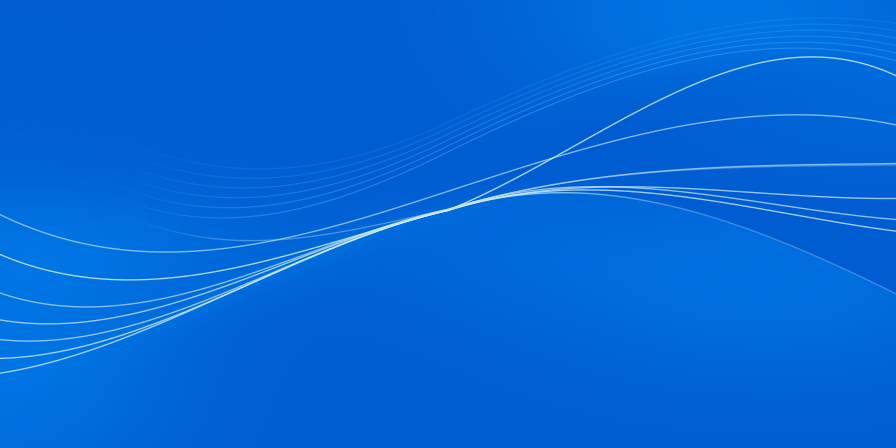
Write a WebGL 1 fragment shader that draws this background.

```glsl
precision highp float;
// Pale strands of a silk-like ribbon cross a deep blue field with soft glows.
// Each strand is two cubic Hermite arcs joined at a shared waist in mid canvas;
// a fan of fainter strands above is blended between its two outer curves.

uniform vec2 u_resolution;

#define DEEP_BLUE vec3(0.0, 0.35, 0.81)
#define LIGHT_BLUE vec3(0.0, 0.47, 0.90)
#define STRAND_COLOR vec3(0.80, 0.92, 0.98)
#define FAN_COLOR vec3(0.20, 0.62, 0.98)
#define STRAND_WIDTH 0.0030
#define FAN_WIDTH 0.0026
#define FAN_COUNT 6

// Cubic through two (height, slope) ends; returns height and slope at t.
vec2 hermite(float t, vec2 a, vec2 b) {
  float rise = b.x - a.x;
  float c2 = 3.0 * rise - 2.0 * a.y - b.y;
  float c3 = a.y + b.y - 2.0 * rise;
  return vec2(a.x + t * (a.y + t * (c2 + t * c3)),
              a.y + t * (2.0 * c2 + 3.0 * t * c3));
}

// The waist holds its height, then the slope on its left and right side.
vec2 strand(float x, vec2 left, vec3 waist, vec2 right) {
  return x < 1.0 ? hermite(x, left, waist.xy)
                 : hermite(x - 1.0, waist.xz, right);
}

float signedDistance(vec2 p, vec2 curve) {
  return (p.y - curve.x) / sqrt(1.0 + curve.y * curve.y);
}

// Share of a pixel covered by a thin line.
float coverage(float d, float width) {
  float pixel = 1.0 / u_resolution.y;
  vec2 edges = vec2(0.5, -0.5) * width - abs(d);
  vec2 inside = clamp(edges / pixel + 0.5, 0.0, 1.0);
  return inside.x - inside.y;
}

float glow(vec2 p, vec2 center, vec2 radius) {
  vec2 q = (p - center) / radius;
  return exp(-dot(q, q));
}

void drawStrand(inout vec3 color, vec2 p, vec2 curve, float alpha) {
  float line = coverage(signedDistance(p, curve), STRAND_WIDTH);
  color = mix(color, STRAND_COLOR, alpha * line);
}

vec2 fanCurve(float x, float k) {
  return strand(x, mix(vec2(0.74, -1.0), vec2(0.87, -0.9), k),
                mix(vec3(0.661, 0.495, 0.495), vec3(0.727, 0.47, 0.47), k),
                mix(vec2(0.865, -0.255), vec2(0.948, -0.15), k));
}

void main() {
  // Two units wide and one unit high, with the waist at x = 1.
  vec2 p = gl_FragCoord.xy / u_resolution * vec2(2.0, 1.0);
  float x = p.x;

  // Outer edges that bound the glows.
  vec2 lowerEdge = strand(x, vec2(0.167, 0.156), vec3(0.530, 0.22, 0.325),
                          vec2(0.344, -0.495));
  float lowerDist = signedDistance(p, lowerEdge);
  float fanDist = signedDistance(p, fanCurve(x, 0.0));
  float below = 1.0 - smoothstep(-0.004, 0.004, lowerDist);
  float aboveFan = smoothstep(-0.12, 0.06, fanDist);

  // Background light.
  float light = 0.08;
  light += 0.75 * glow(p, vec2(0.0, 0.20), vec2(0.42, 0.34));
  light += 0.40 * glow(p, vec2(0.20, 0.46), vec2(0.48, 0.13));
  light += 0.75 * aboveFan * glow(p, vec2(1.60, 1.0), vec2(0.48, 0.28));
  light += 0.35 * glow(p, vec2(2.0, 0.78), vec2(0.45, 0.16));
  light += 0.62 * below * glow(p, vec2(1.72, 0.37), vec2(0.58, 0.24));
  light += 0.22 * below * glow(p, vec2(1.10, 0.45), vec2(0.35, 0.16));
  float sheen = exp(-abs(lowerDist) / 0.035);
  light += 0.38 * sheen * glow(p, vec2(0.70, 0.40), vec2(0.55, 0.5));
  vec3 color = mix(DEEP_BLUE, LIGHT_BLUE, clamp(light, 0.0, 1.0));

  // Faint upper fan, strongest along its lowest curves.
  float fanFade = mix(0.04, 1.0, smoothstep(0.22, 0.60, x));
  for (int i = 0; i < FAN_COUNT; i++) {
    float k = float(i) / float(FAN_COUNT - 1);
    float line = coverage(signedDistance(p, fanCurve(x, k)), FAN_WIDTH);
    color = mix(color, FAN_COLOR, line * fanFade * mix(0.60, 0.22, k));
  }

  // Ribbon strands, from the highest left end to the lowest.
  float veil = 0.35 * smoothstep(0.25, 0.60, x);
  drawStrand(color, p, strand(x, vec2(0.74, -1.15), vec3(0.533, 0.22, 0.30),
                              vec2(0.632, 0.013)), veil);
  drawStrand(color, p, strand(x, vec2(0.521, -0.487), vec3(0.573, 0.326, 0.326),
                              vec2(0.721, -0.215)), 0.65);
  drawStrand(color, p, strand(x, vec2(0.432, -0.424), vec3(0.531, 0.25, 0.40),
                              vec2(0.831, -0.47)), 0.85);
  drawStrand(color, p, strand(x, vec2(0.346, -0.34), vec3(0.533, 0.22, 0.30),
                              vec2(0.635, 0.013)), 0.65);
  drawStrand(color, p, strand(x, vec2(0.286, -0.17), vec3(0.532, 0.22, 0.30),
                              vec2(0.557, 0.01)), 0.75);
  drawStrand(color, p, strand(x, vec2(0.242, -0.105), vec3(0.531, 0.22, 0.35),
                              vec2(0.510, -0.08)), 0.70);
  drawStrand(color, p, strand(x, vec2(0.200, 0.026), vec3(0.530, 0.22, 0.325),
                              vec2(0.484, -0.13)), 0.80);
  drawStrand(color, p, lowerEdge, mix(0.80, 0.30, smoothstep(1.1, 1.6, x)));

  gl_FragColor = vec4(color, 1.0);
}
```
